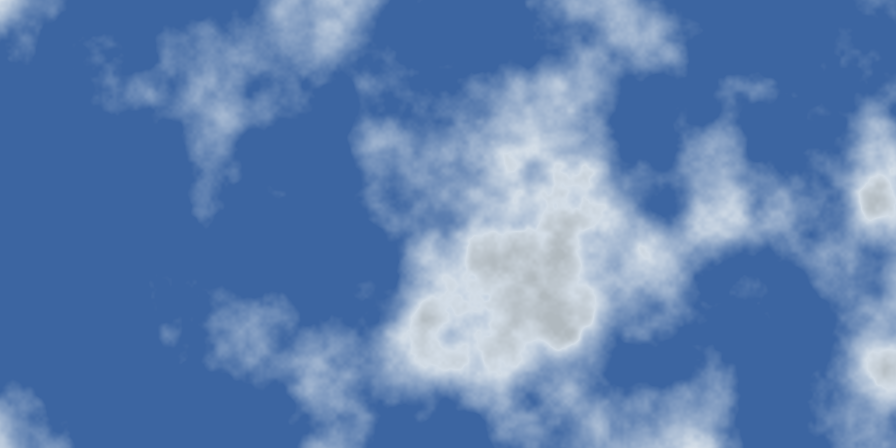
A WebGL 1 fragment shader for this texture:

```glsl
precision highp float;
// Soft white clouds with grey cores drifting over a flat blue sky.

uniform vec2 u_resolution;

const vec3 SKY = vec3(0.235, 0.395, 0.630);
const vec3 CLOUD = vec3(0.825, 0.865, 0.905);
const vec3 CORE = vec3(0.690, 0.725, 0.750);
const float CELLS_PER_HEIGHT = 4.0;  // size of the largest billows
const float GAIN = 0.485;            // strength of each finer octave
const float CLOUD_EDGE = 0.488;      // density where cloud begins
const float CLOUD_FULL = 0.728;      // density where cloud is opaque
const float CORE_FULL = 0.825;       // density where the core is darkest
const float PAIR_SPACING = 4.0;      // distance between opposite lattice values
const vec2 SEED = vec2(40.0, 17.0);
const int OCTAVES = 6;

float hash(vec2 p) {
  vec3 q = fract(vec3(p.xyx) * 0.1031);
  q += dot(q, q.yzx + 33.33);
  return fract((q.x + q.y) * q.z);
}

// Lattice values come in opposite pairs, which keeps the cover balanced.
float latticeValue(vec2 cell) {
  float opposite = step(PAIR_SPACING, mod(cell.x + 0.5, 2.0 * PAIR_SPACING));
  float value = hash(cell - vec2(PAIR_SPACING * opposite, 0.0));
  return mix(value, 1.0 - value, opposite);
}

float valueNoise(vec2 p) {
  vec2 cell = floor(p);
  vec2 f = fract(p);
  vec2 blend = f * f * (3.0 - 2.0 * f);
  float bottom = mix(latticeValue(cell), latticeValue(cell + vec2(1.0, 0.0)), blend.x);
  float top = mix(latticeValue(cell + vec2(0.0, 1.0)), latticeValue(cell + 1.0), blend.x);
  return mix(bottom, top, blend.y);
}

// Fractal sum normalised to the range 0 to 1.
float cloudDensity(vec2 p) {
  float sum = 0.0;
  float total = 0.0;
  float weight = 1.0;
  for (int i = 0; i < OCTAVES; i++) {
    sum += weight * valueNoise(p + SEED);
    total += weight;
    weight *= GAIN;
    p = p * 2.0 + vec2(5.3, 2.7);
  }
  return sum / total;
}

void main() {
  vec2 uv = gl_FragCoord.xy / u_resolution.y;
  float density = cloudDensity(uv * CELLS_PER_HEIGHT);

  // Thin veil at the rim, opaque white inside, grey in the thickest parts.
  float cover = clamp((density - CLOUD_EDGE) / (CLOUD_FULL - CLOUD_EDGE), 0.0, 1.0);
  float thickness = clamp((density - CLOUD_FULL) / (CORE_FULL - CLOUD_FULL), 0.0, 1.0);
  vec3 cloud = mix(CLOUD, CORE, thickness);
  gl_FragColor = vec4(mix(SKY, cloud, cover), 1.0);
}
```
